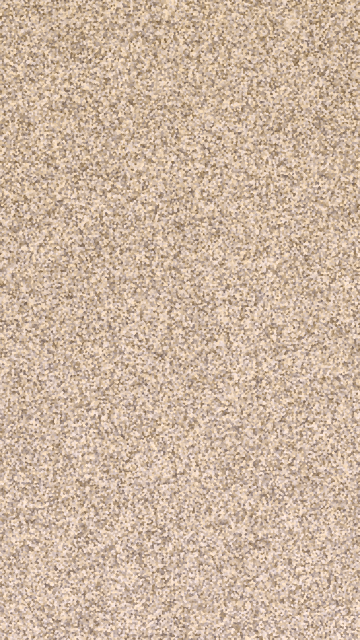
Give the GLSL for this texture, as a Shadertoy shader.

```glsl
// Fine beige sand: jittered grains, each with a random tone and warmth, blended
// by Gaussian weights. A skewed tone curve keeps dark specks rare, and a soft
// vertical tint runs from pale pinkish sand below to warmer tan above.

vec3 hash3(vec2 p) {
    vec3 q = fract(p.xyx * vec3(0.1031, 0.1030, 0.0973));
    q += dot(q, q.yxz + 33.33);
    return fract((q.xxy + q.yzz) * q.zyx);
}

float valueNoise(vec2 p) {
    vec2 cell = floor(p);
    vec2 f = fract(p);
    f = f * f * (3.0 - 2.0 * f);
    float low = mix(hash3(cell).x, hash3(cell + vec2(1.0, 0.0)).x, f.x);
    float high = mix(hash3(cell + vec2(0.0, 1.0)).x, hash3(cell + 1.0).x, f.x);
    return mix(low, high, f.y);
}

// Returns the blended grain tone (x) and warmth (y), both in 0..1.
vec2 sandGrains(vec2 p) {
    vec2 cell = floor(p);
    vec2 sum = vec2(0.0);
    float total = 0.0;
    for (int y = -1; y <= 1; y++) {
        for (int x = -1; x <= 1; x++) {
            vec2 id = cell + vec2(x, y);
            vec3 grain = hash3(id);
            float warmth = hash3(id + 517.0).y;
            vec2 offset = id + 0.1 + 0.8 * grain.xy - p;
            float weight = exp(-6.0 * dot(offset, offset));
            sum += weight * vec2(grain.z, warmth);
            total += weight;
        }
    }
    return sum / total;
}

void mainImage(out vec4 fragColor, in vec2 fragCoord) {
    vec2 uv = fragCoord / iResolution.x;
    float height = fragCoord.y / iResolution.y;

    // Grain brightness, with a long tail towards the dark
    vec2 grain = sandGrains(uv * 185.0 + 40.0);
    float tone = 0.47 + 0.53 * pow(grain.x, 0.6);
    vec3 sand = vec3(tone) - vec3(0.0, 0.09, 0.17);

    // Ochre and greyish grains
    sand += (grain.y - 0.5) * vec3(0.04, 0.0, -0.12);

    // Broad lighting tint and faint mottling
    sand += mix(vec3(0.015, 0.017, 0.030), vec3(-0.018, -0.020, -0.034), height);
    float mottle = valueNoise(uv * 9.0 + 3.0) + valueNoise(uv * 24.0 + 11.0);
    sand += 0.025 * (mottle - 1.0);

    fragColor = vec4(clamp(sand, 0.0, 1.0), 1.0);
}
```
